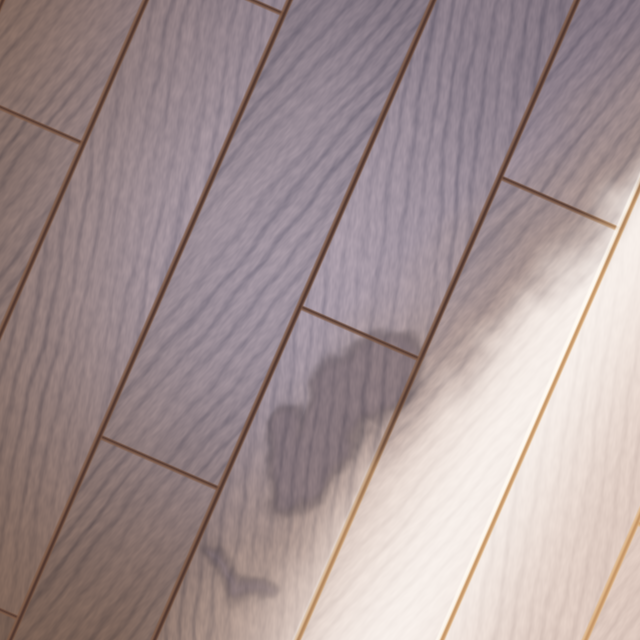
Give the GLSL for this texture, as a Shadertoy shader.

```glsl
// Slanted hardwood floor: rotated coordinates split into staggered boards,
// each with its own tilted, noise-warped grain. A cool haze lies over the shaded
// boards, and a soft sunbeam with a ragged shadow crosses the lower right.

float hash(vec2 p) {
    return fract(sin(dot(p, vec2(127.1, 311.7))) * 43758.5);
}

vec2 gradientAt(vec2 cell) {
    float angle = 6.2832 * hash(cell);
    return vec2(cos(angle), sin(angle));
}

float gradientNoise(vec2 p) {
    vec2 i = floor(p), f = fract(p);
    vec2 w = f * f * f * (f * (f * 6.0 - 15.0) + 10.0);
    vec2 e = vec2(1, 0);
    float low = mix(dot(gradientAt(i), f), dot(gradientAt(i + e), f - e), w.x);
    float high = mix(dot(gradientAt(i + e.yx), f - e.yx),
                     dot(gradientAt(i + 1.0), f - 1.0), w.x);
    return 1.4 * mix(low, high, w.y);
}

float fbm(vec2 p) {
    float sum = 0.0, amp = 0.5;
    for (int i = 0; i < 4; i++) {
        sum += amp * gradientNoise(p);
        p = p * 2.03 + 7.1;
        amp *= 0.5;
    }
    return sum;
}

float capsule(vec2 p, vec2 a, vec2 b, float radius) {
    vec2 ab = b - a;
    return length(p - a - ab * clamp(dot(p - a, ab) / dot(ab, ab), 0.0, 1.0)) - radius;
}

// Ragged shadow: a hooked body and a thin curled tail
float shadowShape(vec2 p) {
    p += 0.035 * vec2(fbm(p * 9.0), fbm(p * 9.0 + 31.0));
    float d = capsule(p, vec2(0.61, 0.575), vec2(0.54, 0.61), 0.05);
    d = min(d, capsule(p, vec2(0.54, 0.62), vec2(0.48, 0.75), 0.042));
    d = min(d, capsule(p, vec2(0.445, 0.66), vec2(0.455, 0.77), 0.03));
    d = min(d, capsule(p, vec2(0.34, 0.86), vec2(0.36, 0.93), 0.011));
    return min(d, capsule(p, vec2(0.36, 0.93), vec2(0.42, 0.93), 0.01));
}

float lineMask(float dist, float halfWidth, float soft) {
    return 1.0 - smoothstep(halfWidth - soft, halfWidth + soft, abs(dist));
}

// Dark growth lines plus fine pores; x runs across the board, y along it
float woodGrain(vec2 q, vec2 board) {
    float seed = hash(board + 3.7);
    float tilt = 0.3 * sin(2.9 * board.x - 1.2) * (0.75 + 0.4 * seed);
    vec2 g = vec2(q.x + tilt * q.y, q.y) + 5.0 * seed;
    float warp = 0.022 * gradientNoise(g * vec2(5, 2.5))
               + 0.006 * gradientNoise(g * vec2(24, 13));
    float rings = 0.5 + 0.5 * sin(6.2832 * (g.x + warp) / 0.027);
    float fade = 0.6 + 0.6 * gradientNoise(g * vec2(12, 3) + 9.0);
    float pores = gradientNoise(g * vec2(150, 45)) + 0.6 * gradientNoise(g * vec2(260, 90));
    return 0.85 * pow(rings, 3.0) * fade + 0.28 * pores + 0.3 * fbm(g * vec2(20, 4));
}

void mainImage(out vec4 fragColor, in vec2 fragCoord) {
    vec2 p = fragCoord / iResolution.xy;
    p.y = 1.0 - p.y;
    float soft = 0.0012 + 0.6 / iResolution.y;

    // Board layout: x across the lanes, y along them, joints stepped per lane
    vec2 q = vec2(p.x + 0.437 * p.y, p.y - 0.437 * p.x) / 1.091;
    float lane = (q.x - 0.2089) / 0.2059;
    float row = (q.y - 0.874 + 0.311 * floor(lane)) / 1.031;
    vec2 board = floor(vec2(lane, row));
    float seamDist = (fract(lane + 0.5) - 0.5) * 0.2059;
    float jointDist = (fract(row + 0.5) - 0.5) * 1.031;

    // Shaded wood: brown at the left, violet at the right, pale haze between
    vec3 color = mix(vec3(0.45, 0.35, 0.29), vec3(0.47, 0.42, 0.46),
                     smoothstep(0.05, 0.65, p.x - 0.3 * p.y + 0.1));
    vec2 hazeOffset = p - vec2(0.47, 0.43);
    float haze = exp(-4.2 * dot(hazeOffset, hazeOffset));
    color = mix(color, vec3(0.65, 0.60, 0.645), haze);
    color *= 0.97 + 0.1 * hash(board);

    // Sunlight: tan penumbra, cream field, and a white core along the boards
    float edge = (p.x + 0.95 * p.y - 1.247) / 1.38 + 0.05 * fbm(p * 8.0);
    float penumbra = smoothstep(-0.2, 0.02, edge) * smoothstep(0.55, 0.7, q.x);
    float sun = smoothstep(-0.04, 0.075, edge) * smoothstep(0.65, 0.89, q.x);
    float beam = (p.x + 0.56 * p.y - 1.18) / 0.16;
    float core = exp(-beam * beam);
    color = mix(color, vec3(0.69, 0.60, 0.56), 0.75 * penumbra);
    color = mix(color, mix(vec3(0.87, 0.79, 0.75), vec3(0.97, 0.94, 0.92), core), sun);

    // Cast shadow with a darker rim
    float shape = shadowShape(p);
    float shade = (1.0 - smoothstep(-0.012, 0.012, shape)) * (1.0 - 0.9 * sun);
    color = mix(color, vec3(0.49, 0.43, 0.455), 0.75 * shade);
    color *= 1.0 - 0.12 * exp(-pow(shape / 0.009, 2.0)) * (1.0 - sun);

    // Grain, washed out by the sun
    float grain = woodGrain(q, board);
    color *= 1.0 - grain * mix(vec3(0.19, 0.18, 0.15), vec3(0.08, 0.09, 0.09), sun)
                         * (1.0 - 0.65 * sun * core);

    // Seams and end joints: brown bevel, dark gap, gold and white in the sun
    vec3 bevel = mix(vec3(0.49, 0.35, 0.27), vec3(0.87, 0.70, 0.50), sun);
    vec3 gap = mix(vec3(0.27, 0.18, 0.16), vec3(0.75, 0.56, 0.38), sun);
    color = mix(color, bevel, 0.85 * lineMask(jointDist, 0.0035, soft));
    color = mix(color, gap, 0.7 * lineMask(jointDist + 0.001, 0.0016, soft));
    color = mix(color, bevel, 0.85 * lineMask(seamDist, 0.0048, soft));
    color = mix(color, gap, 0.8 * lineMask(seamDist - 0.001, 0.0022, soft));
    color = mix(color, vec3(1.0, 0.98, 0.95), sun * core * lineMask(seamDist + 0.005, 0.003, soft));

    fragColor = vec4(clamp(color, 0.0, 1.0), 1.0);
}
```
